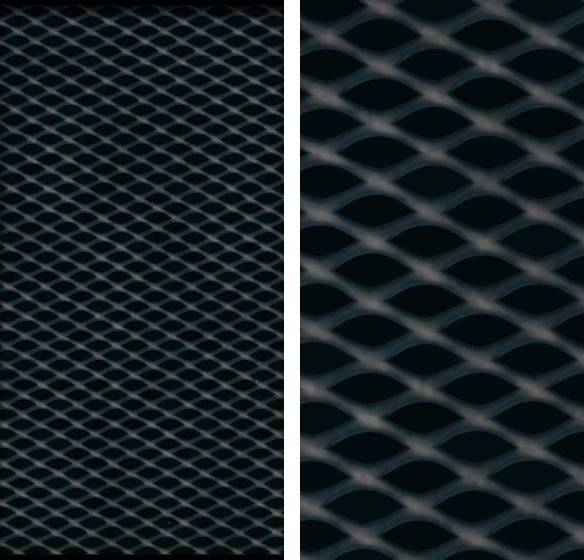
Left, the full canvas; right, a detail of the centre.
A Shadertoy shader for this pattern:

```glsl
// Dark expanded-metal mesh: staggered eye-shaped holes between broad grey-teal strands.

float hash(vec2 p) {
    vec3 q = fract(p.xyx * vec3(0.1031, 0.1030, 0.0973));
    q += dot(q, q.yzx + 33.33);
    return fract((q.x + q.y) * q.z);
}

float noise(vec2 p) {
    vec2 i = floor(p), f = fract(p);
    f = f * f * (3.0 - 2.0 * f);
    return mix(mix(hash(i), hash(i + vec2(1, 0)), f.x),
               mix(hash(i + vec2(0, 1)), hash(i + vec2(1, 1)), f.x), f.y);
}

// Signed height outside an eye with an arched top and a more pointed bottom.
float eyeHole(vec2 h) {
    float x = abs(h.x) / 0.345;
    float arch = 1.0 - x * x;
    float lid = h.y > 0.0 ? arch : mix(arch, 1.0 - x, 0.45);
    return abs(h.y) - 0.272 * lid;
}

void mainImage(out vec4 fragColor, in vec2 fragCoord) {
    vec2 uv = fragCoord / iResolution.xy;
    float pixel = 28.5 / iResolution.y;

    // Mesh units: one repeat per unit, slightly sheared and uneven.
    vec2 mesh = uv * vec2(7.75, 28.5) + vec2(-0.5 * uv.y, 0.1);
    mesh += 0.05 * (vec2(noise(mesh * 1.3), noise(mesh * 1.3 + 40.0)) - 0.5);

    // Diagonal axes: strands run along whole values, holes sit between them.
    vec2 diagonal = vec2(mesh.x + mesh.y, mesh.x - mesh.y);
    vec2 cell = floor(diagonal);
    vec2 f = fract(diagonal) - 0.5;
    vec2 local = 0.5 * vec2(f.x + f.y, f.x - f.y);
    float d = eyeHole(local) + 0.02 * (hash(cell) - 0.5);

    // Strand body: dark teal flanks rising to a grey crest.
    float bevel = smoothstep(0.015, 0.14, d);
    vec3 metal = mix(vec3(0.045, 0.105, 0.125), vec3(0.165, 0.21, 0.22), bevel);

    // Grey glints on the joints, stretched along the falling strands.
    vec2 joint = fract(diagonal + 0.5) - 0.5;
    vec2 lit = joint + vec2(0.03, -0.04);
    float glint = exp(-60.0 * lit.x * lit.x - 9.0 * lit.y * lit.y);
    glint *= 0.6 + 0.7 * noise(mesh * vec2(5.0, 3.0));
    metal = mix(metal, vec3(0.38, 0.37, 0.375), clamp(glint, 0.0, 1.0) * smoothstep(0.0, 0.1, d));

    // Rising strands stay bluer and darker away from the joints.
    float rising = exp(-30.0 * joint.y * joint.y) * smoothstep(0.12, 0.35, abs(joint.x));
    metal = mix(metal, vec3(0.08, 0.14, 0.165), 0.55 * rising);

    // Thin cool rim along the upper arch of each hole.
    float rim = exp(-pow((d - 0.03) / 0.03, 2.0)) * smoothstep(0.0, 0.12, local.y);
    metal += rim * vec3(0.035, 0.055, 0.06);

    // Worn finish, broad tone changes and fine grain.
    metal *= 0.88 + 0.24 * noise(uv * vec2(5.0, 9.0));
    metal *= 0.90 + 0.20 * noise(uv * vec2(130.0, 256.0));

    vec3 hole = vec3(0.008, 0.045, 0.054) * (0.85 + 0.3 * hash(cell + 7.0));
    vec3 color = mix(hole, metal, smoothstep(-0.5 * pixel, 0.5 * pixel, d));

    // Scattered dust specks.
    vec2 dustGrid = uv * vec2(18.0, 36.0);
    vec2 dustCell = floor(dustGrid);
    vec2 dustSpot = 0.2 + 0.6 * vec2(hash(dustCell + 3.0), hash(dustCell + 9.0));
    float dust = 1.0 - smoothstep(0.04, 0.12, length(fract(dustGrid) - dustSpot));
    color += 0.14 * dust * step(0.988, hash(dustCell + 21.0));

    // Shaded sides and black bands at the top and bottom.
    color *= 0.75 + 0.25 * smoothstep(0.0, 0.02, min(uv.x, 1.0 - uv.x));
    color *= 1.0 - 0.6 * smoothstep(0.962, 0.985, uv.y);
    color *= smoothstep(0.007, 0.013, uv.y) * (1.0 - smoothstep(0.987, 0.994, uv.y));
    fragColor = vec4(color, 1.0);
}
```
